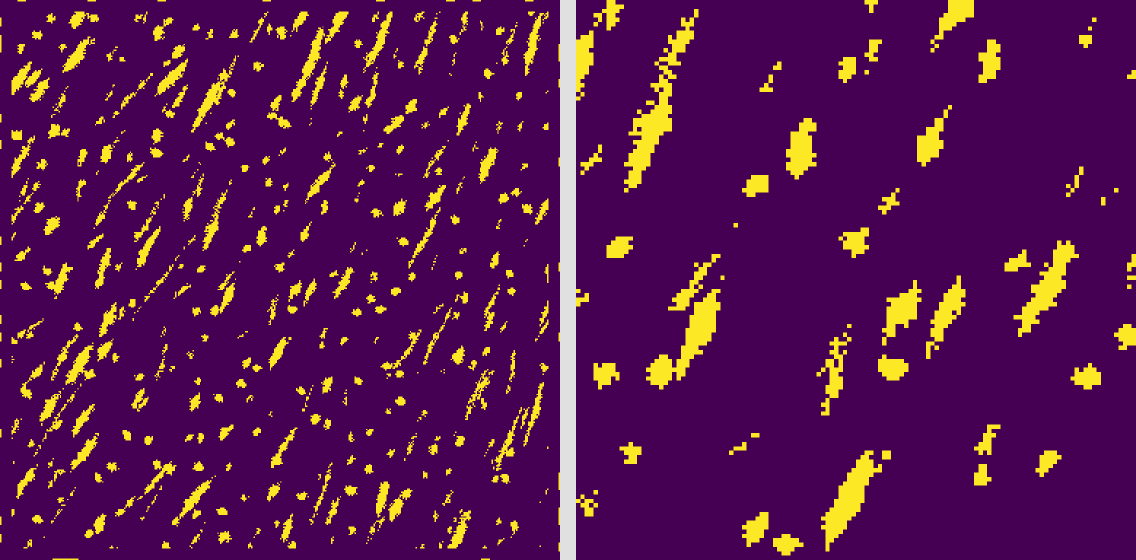
Left, the full canvas; right, a detail of the centre.
Give the GLSL for this texture, as a Shadertoy shader.

```glsl
// Ragged yellow streaks, mostly slanting up to the right, scattered on deep violet.
#define GROUND vec3(0.27, 0.00, 0.33)
#define STREAK vec3(0.99, 0.91, 0.14)
#define GRAIN 384.0                       // square grains across the canvas
#define SITES 20.0                        // streak sites across the canvas
#define HALF_LENGTH vec2(0.008, 0.065)    // shortest and longest
#define HALF_WIDTH vec2(0.001, 0.0098)    // faintest and boldest
#define SLANT vec2(0.90, 1.20)            // angle at left and right side
#define ROUGHNESS 0.006
#define SPECKLE 0.0025
#define MARGIN 0.021
#define RIM_DASHES 64.0

vec2 hash2(vec2 p) {
    vec3 q = fract(p.xyx * vec3(0.1031, 0.1030, 0.0973));
    q += dot(q, q.yzx + 33.33);
    return fract((q.xx + q.yz) * q.zy);
}

float cornerSlope(vec2 cell, vec2 offset) {
    float a = 6.2832 * hash2(cell + 17.0).x;
    return dot(vec2(cos(a), sin(a)), offset);
}

float gradientNoise(vec2 p) {
    vec2 i = floor(p), f = p - i;
    vec2 u = f * f * f * (f * (f * 6.0 - 15.0) + 10.0);
    vec2 e = vec2(1.0, 0.0);
    return mix(mix(cornerSlope(i, f), cornerSlope(i + e, f - e), u.x),
               mix(cornerSlope(i + e.yx, f - e.yx), cornerSlope(i + 1.0, f - 1.0), u.x), u.y);
}

// Signed distance across a tapered streak owned by one site
float streakDistance(vec2 p, vec2 site) {
    vec2 center = (site + hash2(site + 5.0)) / SITES;
    vec2 size = hash2(site + 71.0);
    float longness = pow(size.x, 5.0);
    float halfLength = mix(HALF_LENGTH.x, HALF_LENGTH.y, longness);
    float halfWidth = mix(HALF_WIDTH.x, HALF_WIDTH.y, size.y);

    float angle = mix(SLANT.x, SLANT.y, center.x) + 0.35 * gradientNoise(center * 4.0);
    angle += (hash2(site + 133.0).x - 0.5) * mix(0.9, 0.15, sqrt(longness));

    vec2 axis = vec2(cos(angle), sin(angle)), d = p - center;
    float along = dot(d, axis) / halfLength;
    float across = abs(dot(d, vec2(-axis.y, axis.x)));
    return across - halfWidth * (1.0 - along * along);
}

// 1 inside a streak, 0 on the ground; constant over each grain
float coverage(vec2 uv) {
    vec2 grain = floor(uv * GRAIN);
    vec2 p = (grain + 0.5) / GRAIN;
    vec2 edge = min(p, 1.0 - p);

    // short dashes on the outermost rim
    if (min(edge.x, edge.y) < 1.0 / GRAIN) {
        vec2 dash = floor(p * RIM_DASHES);
        return step(0.88, hash2(dash + 211.0).x);
    }
    if (min(edge.x, edge.y) < MARGIN) return 0.0;

    // gentle bending of the streaks
    vec2 bent = p + 0.007 * vec2(gradientNoise(p * 14.0), gradientNoise(p * 14.0 + 40.0));

    float dist = 1.0;
    vec2 home = floor(bent * SITES);
    for (int y = -2; y <= 2; y++)
        for (int x = -2; x <= 2; x++)
            dist = min(dist, streakDistance(bent, home + vec2(x, y) + 8.0 - 8.0));

    // ragged outline and loose specks
    dist += ROUGHNESS * gradientNoise(p * 65.0 + 9.0);
    dist += SPECKLE * (2.0 * hash2(grain + 307.0).y - 1.0);
    return step(dist, 0.0);
}

void mainImage(out vec4 fragColor, in vec2 fragCoord) {
    // four samples per pixel smooth the grain edges
    float cover = 0.0;
    for (int k = 0; k < 4; k++) {
        vec2 offset = vec2(k % 2, k / 2) * 0.5 - 0.25;
        cover += 0.25 * coverage((fragCoord + offset) / iResolution.xy);
    }
    fragColor = vec4(mix(GROUND, STREAK, cover), 1.0);
}
```
